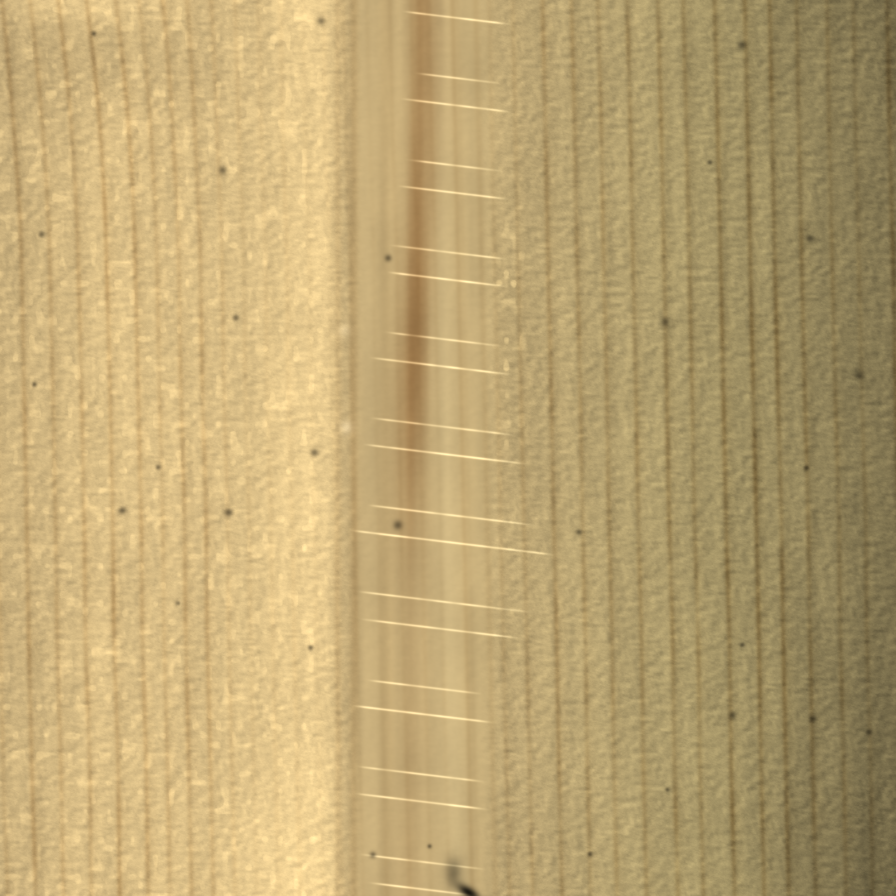
A WebGL 2 fragment shader for this texture:

```glsl
#version 300 es
precision highp float;

#define SCRATCH_PERIOD 0.0977
#define SCRATCH_SLOPE 0.12
#define SCRATCH_WIDTH 0.0014
#define SCRATCH_GAIN 0.27
#define GRAIN_DEPTH 0.105
#define GRAIN_WIDTH 0.0032
#define RELIEF_GAIN 0.17
#define STAIN_DEPTH 0.17
#define SPECK_CELLS 13.0

uniform vec2 u_resolution;
out vec4 fragColor;

float hash(vec2 p) {
    vec3 q = fract(vec3(p.xyx) * 0.1031);
    q += dot(q, q.yzx + 33.33);
    return fract((q.x + q.y) * q.z);
}

float noise(vec2 p) {
    vec2 i = floor(p), f = fract(p);
    f = f * f * (3.0 - 2.0 * f);
    return mix(mix(hash(i), hash(i + vec2(1, 0)), f.x),
               mix(hash(i + vec2(0, 1)), hash(i + vec2(1, 1)), f.x), f.y);
}

float fbm(vec2 p) {
    float sum = 0.0, amp = 0.5;
    for (int i = 0; i < 4; i++) {
        sum += amp * noise(p);
        p = p * 2.03 + 17.0;
        amp *= 0.5;
    }
    return sum;
}

float bell(float d, float width) {
    return exp(-d * d / (width * width));
}

// Broad light falling off from left to right
float lightLevel(vec2 p) {
    float level = mix(0.79, 0.855, smoothstep(0.0, 0.13, p.x));
    level += 0.065 * bell(p.x - 0.345, 0.05);
    level += 0.05 * bell(p.x - 0.31, 0.07) * (1.0 - smoothstep(0.02, 0.2, p.y));
    level -= 0.05 * bell(p.x - 0.13, 0.15) * bell(p.y - 0.93, 0.06);
    level += 0.07 * bell(p.x - 0.06, 0.09) * smoothstep(0.96, 1.0, p.y);
    level = mix(level, 0.785, smoothstep(0.362, 0.392, p.x));
    float t = max(p.x - 0.55, 0.0) / 0.45;
    level -= 0.035 * smoothstep(0.53, 0.57, p.x) + 0.09 * t + 0.16 * t * t;
    float corners = 1.0 - smoothstep(0.0, 0.45, p.y) + 0.5 * smoothstep(0.75, 1.0, p.y);
    return level - 0.07 * corners * smoothstep(0.75, 1.0, p.x);
}

// Upright growth lines, closer together near the middle
float grainLines(vec2 p) {
    float rise = max(p.y - 0.7, 0.0);
    float bend = 0.022 * (p.y - 0.48) + 0.17 * rise * rise * (1.0 - smoothstep(0.1, 0.32, p.x));
    float x = p.x + bend + 0.002 * (noise(vec2(p.x * 9.0, p.y * 7.0)) - 0.5);
    float phase = 31.5 * (x - 0.0286) + 10.0 * max(x - 0.156, 0.0) - 10.0 * max(x - 0.5, 0.0);
    float id = floor(phase + 0.5);
    float jitter = 0.22 * (hash(vec2(id, 4.0)) - 0.5) * smoothstep(0.2, 0.5, x);
    float spacing = x > 0.156 && x < 0.5 ? 0.0241 : 0.0317;
    float d = (phase - id - jitter) * spacing;
    float strength = 0.45 + 0.55 * hash(vec2(id, 9.0));
    strength *= 0.6 + 0.6 * noise(vec2(id * 7.0, p.y * 22.0));
    strength *= 1.0 - 0.75 * smoothstep(0.22, 0.3, p.x) * (1.0 - smoothstep(0.53, 0.6, p.x));
    return strength * (bell(d, GRAIN_WIDTH) + 0.2 * bell(d - 0.005, 0.006));
}

// Streaks bordering the smooth central strip
float stripLines(vec2 p) {
    float lean = 0.022 * (0.5 - p.y);
    return 0.8 * bell(p.x - 0.395, 0.005) + 0.55 * bell(p.x - 0.377, 0.004)
         + 0.65 * bell(p.x - 0.516 - lean, 0.0035) + 0.5 * bell(p.x - 0.542 - lean, 0.004)
         + 0.4 * bell(p.x - 0.43, 0.008) - 0.35 * bell(p.x - 0.497 - lean, 0.011);
}

// One family of evenly spaced, slightly tilted scratches
float scratches(vec2 p, float start, float pixel) {
    float row = (1.0 - p.y - SCRATCH_SLOPE * (p.x - 0.5) - start) / SCRATCH_PERIOD;
    float id = floor(row + 0.5);
    float depth = start + id * SCRATCH_PERIOD;
    float jitter = 0.02 * (hash(vec2(id, start * 100.0)) - 0.5);
    float left = mix(0.462, 0.408, smoothstep(0.08, 0.6, depth)) + jitter;
    float right = 0.56 + 0.045 * bell(depth - 0.6, 0.11) - 0.025 * smoothstep(0.68, 0.78, depth) - jitter;
    float span = smoothstep(left - 0.01, left + 0.015, p.x) * (1.0 - smoothstep(right - 0.02, right + 0.01, p.x));
    float width = max(SCRATCH_WIDTH, 0.7 * pixel);
    float wear = 0.5 + 0.9 * noise(vec2(p.x * 65.0, id * 5.0 + start * 90.0));
    return span * wear * bell((row - id) * SCRATCH_PERIOD, width);
}

// Sparse dark pores, one candidate per cell
float specks(vec2 p) {
    vec2 q = p * SPECK_CELLS, cell = floor(q);
    vec2 centre = 0.2 + 0.6 * vec2(hash(cell + 3.0), hash(cell + 41.0));
    float size = 0.03 + 0.04 * hash(cell + 7.0);
    return step(0.8, hash(cell + 19.0)) * bell(length(q - cell - centre), size);
}

void main() {
    vec2 p = gl_FragCoord.xy / u_resolution;
    float pixel = 1.0 / min(u_resolution.x, u_resolution.y);
    float strip = smoothstep(0.375, 0.41, p.x) * (1.0 - smoothstep(0.53, 0.57, p.x));
    float leftSide = 1.0 - smoothstep(0.34, 0.39, p.x);

    // Light, mottling and embossed fibres
    float level = lightLevel(p) + 0.07 * (fbm(p * vec2(26.0, 14.0)) - 0.47);
    vec2 fibre = p * vec2(125.0, 165.0) + vec2(p.y * 25.0, 0.0);
    float relief = fbm(fibre) - fbm(fibre + vec2(0.45, -0.55));
    level += RELIEF_GAIN * relief * mix(1.0, 0.16, strip);
    level += 0.045 * (noise(vec2(p.x * 110.0, p.y * 4.0)) - 0.5);
    float glint = smoothstep(0.67, 0.9, noise(p * vec2(115.0, 95.0)));
    level += glint * (0.07 * leftSide + 0.13 * bell(p.x - 0.57, 0.018) * bell(p.y - 0.62, 0.17));
    vec3 colour = level * mix(vec3(1.0, 0.872, 0.618), vec3(1.0, 0.905, 0.625), smoothstep(0.45, 0.85, p.x));

    // Brown grain and stain
    vec3 brown = vec3(0.85, 1.0, 0.95);
    colour -= GRAIN_DEPTH * grainLines(p) * brown;
    colour -= 0.07 * stripLines(p) * brown;
    float stainX = 0.456 + 0.02 * smoothstep(0.4, 1.0, p.y);
    float stain = bell(p.x - stainX, 0.017) * (0.25 + 0.75 * smoothstep(0.3, 0.6, p.y));
    stain *= 0.65 + 0.6 * noise(vec2(p.x * 120.0, p.y * 5.0));
    colour -= STAIN_DEPTH * stain * vec3(0.8, 1.0, 0.9);

    // Scratches, pores, pale knots and the notch at the lower edge
    float marks = scratches(p, 0.086, pixel) * 0.8 + scratches(p, 0.1165, pixel);
    colour += SCRATCH_GAIN * marks * vec3(1.0, 0.95, 0.78);
    colour *= 1.0 - 0.4 * specks(p);
    float knots = bell(length(p - vec2(0.387, 0.523)), 0.007) + 0.6 * bell(length(p - vec2(0.384, 0.631)), 0.007);
    colour += 0.13 * knots;
    colour *= 1.0 - 0.35 * bell(length((p - vec2(0.506, 0.026)) * vec2(1.0, 0.55)), 0.009);
    vec2 notch = p - vec2(0.523, 0.004);
    colour *= 1.0 - 0.85 * bell(length(vec2(notch.x * 0.55, notch.y + 0.5 * notch.x)), 0.0065);
    fragColor = vec4(clamp(colour, 0.0, 1.0), 1.0);
}
```
